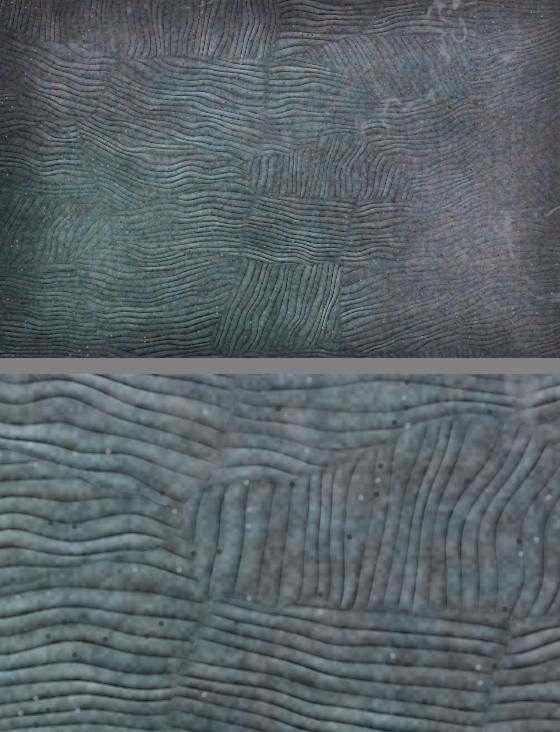
Top, the full canvas; bottom, a detail of the centre.
This texture is drawn by a Shadertoy shader. Its source:

```glsl
// Combed dark plaster: overlapping ridged strokes, cool patina, pale cracks and grit.

float hash(vec2 p) {
    return fract(sin(dot(p, vec2(127.1, 311.7))) * 43758.5453);
}

float noise(vec2 p) {
    vec2 i = floor(p), f = fract(p);
    f = f * f * (3.0 - 2.0 * f);
    return mix(mix(hash(i), hash(i + vec2(1, 0)), f.x),
               mix(hash(i + vec2(0, 1)), hash(i + vec2(1, 1)), f.x), f.y);
}

float fbm(vec2 p) {
    float sum = 0.0, amp = 0.5;
    for (int i = 0; i < 5; i++) {
        sum += amp * noise(p);
        p = mat2(1.6, 1.2, -1.2, 1.6) * p + 7.3;
        amp *= 0.5;
    }
    return sum;
}

// Ridges combed across one stroke, bent around its centre
float ridges(vec2 p, vec2 centre, vec2 id) {
    float turn = hash(id + 3.7) - 0.5;
    float angle = turn * 0.75;
    if (hash(id + 9.2) > 0.8) angle += 1.0 * sign(turn);
    if (centre.y > 0.87 && centre.x < 0.85) angle = 1.5 + 0.2 * turn;
    vec2 q = p - centre;
    q = mat2(cos(angle), -sin(angle), sin(angle), cos(angle)) * q;
    q.y += (hash(id + 5.1) - 0.5) * 1.4 * q.x * q.x;
    q.y += 0.05 * noise(p * 5.0) + 0.018 * noise(p * 17.0 + id);
    float phase = q.y * mix(52.0, 74.0, hash(id + 1.3));
    phase += 0.9 * noise(q * vec2(11.0, 32.0) + id * 5.0);
    float crest = pow(abs(sin(3.14159 * phase)), 0.65);
    return crest * mix(0.35, 1.15, noise(q * vec2(14.0, 55.0) + id));
}

// Relief of the whole surface: a cellular patchwork of strokes plus grit
float surface(vec2 p) {
    vec2 scale = vec2(3.0, 4.6);
    vec2 warped = p + 0.13 * (vec2(fbm(p * 4.0), fbm(p * 4.0 + 31.0)) - 0.5);
    vec2 g = warped * scale, id = vec2(0), centre = vec2(0);
    float nearest = 9.0, second = 9.0;
    for (int y = -1; y <= 1; y++)
    for (int x = -1; x <= 1; x++) {
        vec2 cell = floor(g) + vec2(x, y);
        vec2 site = cell + 0.1 + 0.8 * vec2(hash(cell), hash(cell + 17.0));
        float d = length(g - site);
        if (d < nearest) {
            second = nearest;
            nearest = d;
            id = cell;
            centre = site / scale;
        } else second = min(second, d);
    }
    float seam = smoothstep(0.0, 0.07, second - nearest);
    float depth = mix(1.0, 0.4, smoothstep(0.95, 1.4, p.x + 0.25 * (fbm(p * 4.0) - 0.5)));
    depth *= 0.55 + 0.8 * smoothstep(0.25, 0.65, fbm(p * 5.0 + 12.0));
    float comb = mix(0.35, ridges(p, centre, id), 0.3 + 0.7 * seam);
    return 0.6 + depth * (comb - 0.6) + 0.3 * (noise(p * 120.0) - 0.5);
}

// Thin broken vein along a level line of warped noise
float vein(vec2 p, float seed) {
    float level = fbm(p * 2.2 + seed) + 0.06 * noise(p * 28.0);
    float line = smoothstep(0.016, 0.0, abs(level - 0.5));
    return line * smoothstep(0.3, 0.7, noise(p * 55.0 + seed));
}

void mainImage(out vec4 fragColor, in vec2 fragCoord) {
    vec2 uv = fragCoord / iResolution.xy;
    vec2 p = fragCoord / iResolution.y;

    // Light falling from above and slightly left
    float h = surface(p);
    float slope = h - surface(p + vec2(-0.0012, 0.0028));
    float tone = 1.02 + 0.36 * (h - 0.53) + 0.42 * slope;

    // Worn patches and fine grain
    float cloud = fbm(p * 3.0 + 4.0);
    tone += 0.55 * (cloud - 0.48);
    tone += 0.26 * (noise(p * 240.0) - 0.5) + 0.2 * (noise(p * 95.0 + 8.0) - 0.5);

    // Patina: teal low on the left, mauve along the top and right
    float drift = 0.5 * (fbm(p * 2.5 + 20.0) - 0.5);
    float teal = smoothstep(0.75, 0.1, length((uv - vec2(0.12, 0.27)) * vec2(0.9, 1.1)) + drift);
    float mauve = smoothstep(0.55, 1.0, max(uv.y, uv.x * 0.95) + drift);
    vec3 tint = mix(vec3(0.34, 0.37, 0.395), vec3(0.305, 0.38, 0.375), teal);
    tint = mix(tint, vec3(0.365, 0.355, 0.385), mauve * 0.85);
    tint += vec3(0.035, -0.005, -0.025) * (noise(p * 38.0) - 0.5);

    // Darkened rim
    vec2 rim = min(uv, 1.0 - uv);
    float edge = min(rim.x * 1.56, rim.y) + 0.05 * (cloud - 0.5);
    tone *= mix(0.68, 1.04, smoothstep(-0.03, 0.17, edge));
    vec3 color = tint * max(tone, 0.3);

    // Pale cracks, mostly at the upper right
    float cracked = smoothstep(0.75, 1.5, uv.x + uv.y + 0.5 * (cloud - 0.5));
    float cracks = max(vein(p, 2.0), vein(p, 47.0)) * (0.06 + 0.8 * cracked);
    color = mix(color, vec3(0.58, 0.61, 0.65), 0.65 * cracks);

    // Scattered chalk specks and small pits
    vec2 grid = p * 75.0, cell = floor(grid);
    vec2 spot = 0.3 + 0.4 * vec2(hash(cell + 2.0), hash(cell + 6.0));
    float dotMask = smoothstep(0.28, 0.08, length(fract(grid) - spot));
    float pick = hash(cell + 11.0);
    color = mix(color, vec3(0.62, 0.66, 0.69), 0.6 * dotMask * step(0.965, pick));
    color = mix(color, vec3(0.14, 0.16, 0.18), 0.6 * dotMask * step(pick, 0.025));

    fragColor = vec4(clamp(color, 0.0, 1.0), 1.0);
}
```
